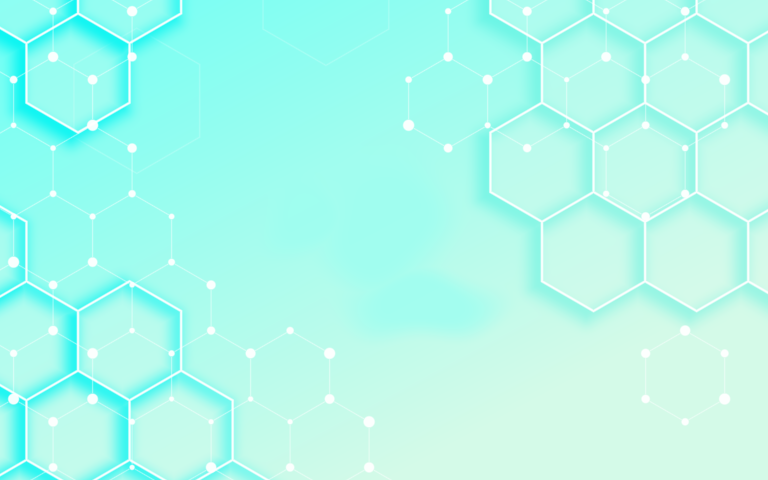
This background is drawn by a Shadertoy shader. Its source:

```glsl
// Mint gradient with raised hexagon panels and a network of linked white dots.

const vec3 CYAN = vec3(0.43, 1.0, 0.96);
const vec3 MINT = vec3(0.83, 0.98, 0.91);
const vec3 PANEL_TINT = vec3(0.87, 0.98, 0.93);
const vec3 POOL = vec3(0.62, 0.995, 0.94);
const vec3 SHADOW_LEFT = vec3(0.04, 0.96, 0.95);
const vec3 SHADOW_RIGHT = vec3(0.34, 0.94, 0.87);
const vec3 WHITE = vec3(1.0);

const float ROW_STEP = 1.7320508;
const vec2 PANEL_ORIGIN = vec2(0.1625, 0.848);
const float PANEL_RADIUS = 0.1074;
const vec2 NET_ORIGIN = vec2(0.1106, 0.7865);
const float NET_RADIUS = 0.0823;

// Last left column and first right column of the clusters, by row from -1
const int PANEL_LEFT[7] = int[7](1, 0, -2, -1, 1, 1, 2);
const int NET_LEFT[7] = int[7](1, 0, 1, 1, 2, 3, 4);
const int NET_RIGHT[7] = int[7](6, 5, 8, 9, 9, 8, 9);

float hash(vec2 p) {
    vec3 q = fract(p.xyx * 0.1031);
    q += dot(q, q.yzx + 33.33);
    return fract((q.x + q.y) * q.z);
}

// Signed distance to an upright hexagon with the given inner radius
float hexagon(vec2 p, float radius) {
    const vec2 k = vec2(-0.8660254, 0.5);
    p = abs(p.yx);
    p -= 2.0 * min(dot(k, p), 0.0) * k;
    p -= vec2(clamp(p.x, -0.57735 * radius, 0.57735 * radius), radius);
    return length(p) * sign(p.y);
}

float stroke(float d, float halfWidth, float px) {
    return 1.0 - smoothstep(halfWidth - px, halfWidth + px, abs(d));
}

float softEllipse(vec2 p, vec2 center, vec2 size) {
    return 1.0 - smoothstep(0.45, 1.15, length((p - center) / size));
}

// Staggered grid: the cell in a row nearest to p, and the center of a cell
float nearestRow(vec2 p, vec2 origin, float radius) {
    return round((origin.y - p.y) / (ROW_STEP * radius));
}

float nearestColumn(vec2 p, vec2 origin, float radius, float row) {
    return round(0.5 * ((p.x - origin.x) / radius + mod(row, 2.0)));
}

vec2 cellCenter(vec2 cell, vec2 origin, float radius) {
    return origin + radius * vec2(2.0 * cell.x - mod(cell.y, 2.0), -ROW_STEP * cell.y);
}

bool hasPanel(vec2 cell) {
    int column = int(cell.x), row = int(cell.y);
    bool left = column <= PANEL_LEFT[clamp(row + 1, 0, 6)] && !(row == 0 && column < 0);
    return left || (column >= 5 && row <= 2);
}

bool hasNet(vec2 cell) {
    int column = int(cell.x), i = clamp(int(cell.y) + 1, 0, 6);
    return column <= NET_LEFT[i] || (column >= NET_RIGHT[i] && column <= 8);
}

vec3 background(vec2 p) {
    float slope = 0.375 * p.x + 0.70 * (1.0 - p.y);
    vec3 color = mix(CYAN, MINT, clamp(slope, 0.0, 1.0));
    vec2 warped = p + 0.012 * vec2(sin(p.y * 31.0), sin(p.x * 27.0));
    float pool = softEllipse(warped, vec2(0.80, 0.53), vec2(0.15, 0.17));
    pool = max(pool, softEllipse(warped, vec2(0.87, 0.365), vec2(0.18, 0.08)));
    pool = max(pool, softEllipse(warped, vec2(0.63, 0.54), vec2(0.09, 0.09)));
    return mix(color, POOL, 0.85 * pool);
}

// Panel masks: x fill, y shadow, z border
vec3 panels(vec2 p, float px) {
    vec3 mask = vec3(0.0);
    float middle = nearestRow(p, PANEL_ORIGIN, PANEL_RADIUS);
    for (int i = 0; i < 9; i++) {
        float row = middle + float(i / 3 - 1);
        float column = nearestColumn(p, PANEL_ORIGIN, PANEL_RADIUS, row) + float(i % 3 - 1);
        vec2 cell = vec2(column, row);
        if (!hasPanel(cell)) continue;
        vec2 q = p - cellCenter(cell, PANEL_ORIGIN, PANEL_RADIUS);
        float d = hexagon(q, PANEL_RADIUS);
        float shifted = hexagon(q + vec2(0.015, 0.012), PANEL_RADIUS);
        float outer = 1.0 - smoothstep(-0.01, 0.055, shifted);
        float inner = smoothstep(-0.045, 0.012, shifted);
        float shade = d > 0.0 ? outer * outer : 0.7 * inner * inner;
        float fill = 1.0 - smoothstep(-px, px, d);
        mask = max(mask, vec3(fill, shade, stroke(d, 0.0024, px)));
    }
    return mask;
}

// Thin links and dots of varied size at the corners of the small hexagons
float network(vec2 p, float px) {
    float mask = 0.0;
    float middle = nearestRow(p, NET_ORIGIN, NET_RADIUS);
    for (int i = 0; i < 9; i++) {
        float row = middle + float(i / 3 - 1);
        float column = nearestColumn(p, NET_ORIGIN, NET_RADIUS, row) + float(i % 3 - 1);
        vec2 cell = vec2(column, row);
        if (!hasNet(cell)) continue;
        vec2 center = cellCenter(cell, NET_ORIGIN, NET_RADIUS);
        mask = max(mask, 0.55 * stroke(hexagon(p - center, NET_RADIUS), 0.0009, px));
        for (int k = 0; k < 6; k++) {
            float angle = radians(30.0 + 60.0 * float(k));
            vec2 corner = center + NET_RADIUS * 1.1547 * vec2(cos(angle), sin(angle));
            vec2 id = round((corner - NET_ORIGIN) / (NET_RADIUS * vec2(1.0, 0.57735)));
            float size = mix(0.005, 0.012, hash(id + 50.0));
            mask = max(mask, 0.95 * (1.0 - smoothstep(size - px, size + px, length(p - corner))));
        }
    }
    return mask;
}

void mainImage(out vec4 fragColor, in vec2 fragCoord) {
    float px = 1.0 / iResolution.y;
    vec2 p = fragCoord * px;
    vec3 color = background(p);

    // Faint large outlines
    for (int i = 0; i < 2; i++) {
        vec2 center = vec2(0.285, 0.79) + float(i) * vec2(0.394, 0.225);
        color = mix(color, WHITE, 0.22 * stroke(hexagon(p - center, 0.131), 0.0012, px));
    }

    // Raised panels, with shadows that pale to the lower right
    vec3 panel = panels(p, px);
    float across = smoothstep(0.0, 1.6, p.x + 0.5 * (1.0 - p.y));
    vec3 shadow = mix(SHADOW_LEFT, SHADOW_RIGHT, smoothstep(0.3, 1.2, p.x));
    color = mix(color, PANEL_TINT, 0.28 * panel.x);
    color = mix(color, shadow, mix(0.95, 0.45, across) * panel.y);
    color = mix(color, WHITE, 0.95 * panel.z);

    color = mix(color, WHITE, network(p, px));
    fragColor = vec4(color, 1.0);
}
```
